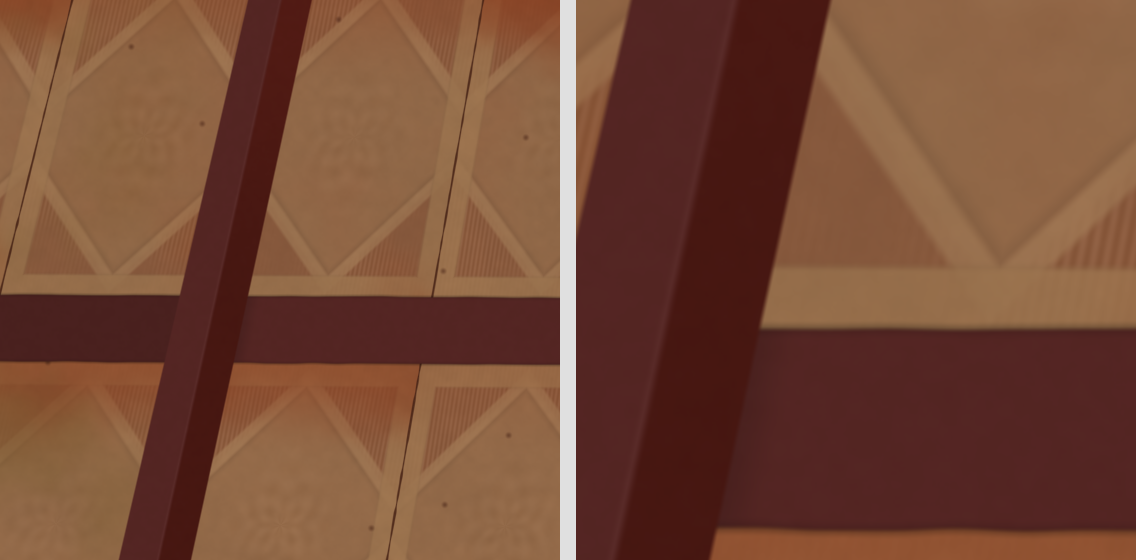
Left: the whole. Right: its middle third, enlarged.
A WebGL 2 fragment shader for this pattern:

```glsl
#version 300 es
precision highp float;
uniform vec2 u_resolution;
out vec4 fragColor;

const vec3 FIELD = vec3(0.570, 0.410, 0.282);
const vec3 BORDER = vec3(0.605, 0.450, 0.305);
const vec3 STRIP = vec3(0.615, 0.458, 0.320);
const vec3 CORNER = vec3(0.535, 0.352, 0.240);
const vec3 RUST = vec3(0.545, 0.255, 0.135);
const vec3 OLIVE = vec3(0.500, 0.375, 0.205);
const vec3 SEAM = vec3(0.270, 0.130, 0.080);
const vec3 BEAM_LIT = vec3(0.328, 0.146, 0.136);
const vec3 BEAM_DARK = vec3(0.295, 0.096, 0.072);

const float ROW_ORIGIN = 0.412;     // height of the joint behind the cross beam
const float ROW_HEIGHT = 0.694;
const float ROW_TILT = 0.006;
const float SIDE_BORDER = 0.034;
const float END_BORDER = 0.099;
const float STRIP_SLOPE = 0.88;
const float STRIP_HALF = 0.0105;
const float SEAM_HALF = 0.0016;
const float HATCH_PITCH = 0.0078;
const float BEAM_HALF = 0.0595;
const float SOFT = 0.0035;
const float SPECK_GRID = 7.0;
const float TAU = 6.28318;

float hash(vec2 p) {
    vec3 q = fract(vec3(p.xyx) * 0.1031);
    q += dot(q, q.yzx + 33.33);
    return fract((q.x + q.y) * q.z);
}

float noise(vec2 p) {
    vec2 i = floor(p), f = fract(p);
    f = f * f * (3.0 - 2.0 * f);
    return mix(mix(hash(i), hash(i + vec2(1, 0)), f.x),
               mix(hash(i + vec2(0, 1)), hash(i + vec2(1, 1)), f.x), f.y);
}

float fbm(vec2 p) {
    float sum = 0.0, amp = 0.5;
    for (int i = 0; i < 4; i++) {
        sum += amp * noise(p);
        p = p * 2.03 + 17.0;
        amp *= 0.5;
    }
    return sum;
}

// Coverage of the region where d is negative
float fill(float d, float soft) {
    float w = max(soft, 0.75 / min(u_resolution.x, u_resolution.y));
    return 1.0 - smoothstep(-w, w, d);
}

// Faded rosette: rings broken into petals
float rosette(vec2 p) {
    float r = length(p * vec2(1.0, 0.78));
    float a = atan(p.y, p.x);
    float petals = cos(8.0 * a) * cos(r * 115.0) + 0.5 * cos(r * 170.0 + 2.0 * cos(4.0 * a));
    return petals * (1.0 - smoothstep(0.05, 0.125, r));
}

vec3 panels(vec2 uv) {
    // Slanted columns, converging slightly upwards
    float pitch = 0.404 - 0.037 * uv.y;
    float column = (uv.x - 0.691 - 0.172 * uv.y) / pitch;
    float row = (uv.y - ROW_ORIGIN + ROW_TILT * uv.x) / ROW_HEIGHT;
    vec2 cell = floor(vec2(column, row));
    vec2 p = (fract(vec2(column, row)) - 0.5) * vec2(pitch, ROW_HEIGHT);
    float fromSide = 0.5 * pitch - abs(p.x);
    float fromEnd = 0.5 * ROW_HEIGHT - abs(p.y);
    float fromTop = 0.5 * ROW_HEIGHT - p.y;
    float cloud = fbm(uv * 6.0 + cell * 3.7);
    float grain = fbm(uv * 55.0);

    // Central field with worn ornament
    vec3 col = mix(FIELD, CORNER, 0.45 * smoothstep(0.35, 0.75, cloud) * step(0.0, cell.y));
    col += 0.011 * rosette(p) * (0.3 + cloud);

    // Hatched corner triangles and the strips that bound them
    float chevron = abs(p.x) - 0.015 - STRIP_SLOPE * (fromEnd - END_BORDER);
    chevron /= sqrt(1.0 + STRIP_SLOPE * STRIP_SLOPE);
    float hatch = cos(TAU * p.x / HATCH_PITCH) * smoothstep(0.25, 0.6, cloud);
    col = mix(col, CORNER + 0.022 * hatch, fill(-chevron, SOFT));
    col *= 1.0 - 0.07 * fill(abs(chevron + 0.014) - 0.003, 0.007);
    col = mix(col, STRIP, 0.8 * fill(abs(chevron) - STRIP_HALF, SOFT));

    // Plain border
    float frame = min(fromSide - SIDE_BORDER, fromEnd - END_BORDER);
    col = mix(col, BORDER, 0.85 * fill(frame, SOFT));
    col *= 1.0 - 0.05 * fill(abs(frame) - 0.001, 0.004);

    // Rust runs down from the upper end, differing from panel to panel
    float wear = 0.5 + 0.5 * cos(2.1 * cell.x + 3.1 * cell.y);
    float run = 1.0 - smoothstep(0.07, 0.25, fromTop + 0.16 * (cloud - 0.5));
    col = mix(col, RUST, run * (0.18 + 0.62 * wear));
    float lowStain = smoothstep(0.04, 0.17, p.x) * smoothstep(-0.05, -0.20, p.y);
    col = mix(col, RUST, 0.28 * lowStain * smoothstep(0.3, 0.6, cloud));
    col = mix(col, OLIVE, 0.5 * smoothstep(0.45, 0.1, uv.x) * smoothstep(0.3, 0.7, fbm(uv * 4.0 + 9.0)));

    // Joint between neighbours, ragged in width
    float ragged = SEAM_HALF * (0.5 + noise(uv * 60.0));
    col = mix(col, SEAM, 0.85 * fill(fromSide - ragged, 0.0016));

    // Rare dark specks on a jittered grid
    vec2 g = uv * SPECK_GRID, id = floor(g);
    vec2 spot = 0.2 + 0.6 * vec2(hash(id + 4.0), hash(id + 19.0));
    float speck = fill(length(fract(g) - spot) / SPECK_GRID - 0.004, 0.004);
    col = mix(col, SEAM, 0.5 * speck * step(0.86, hash(id + 31.0)));
    return col * (0.93 + 0.10 * cloud + 0.045 * grain);
}

void main() {
    vec2 uv = gl_FragCoord.xy / u_resolution;
    vec3 col = panels(uv);

    // Cross beam with a thin contact shadow
    float across = uv.y - 0.4145 + ROW_TILT * uv.x;
    float cross = abs(across) - BEAM_HALF + 0.002 * (noise(uv * 25.0) - 0.5);
    col *= 1.0 - 0.35 * fill(cross - 0.002, 0.004);
    float right = uv.x - (0.341 + 0.216 * uv.y);
    vec3 face = BEAM_LIT * (1.0 - 0.14 * fill(abs(cross) - 0.002, 0.005));
    face *= 1.0 - 0.12 * fill(right - 0.012, 0.015);
    col = mix(col, face, fill(cross, 0.002));

    // Slanted beam: lit left face, ridge and dark right face
    float left = 0.212 + 0.231 * uv.y - uv.x;
    float ridge = uv.x - (0.284 + 0.219 * uv.y);
    vec3 dark = BEAM_DARK * (0.94 + 0.14 * smoothstep(0.5, 1.0, uv.y));
    vec3 slant = mix(dark, BEAM_LIT, fill(ridge, 0.003));
    slant += 0.025 * fill(abs(ridge + 0.003) - 0.001, 0.003);
    col = mix(col, slant, fill(max(left, right), 0.002));
    fragColor = vec4(col + 0.01 * (fbm(uv * 90.0) - 0.5), 1.0);
}
```
